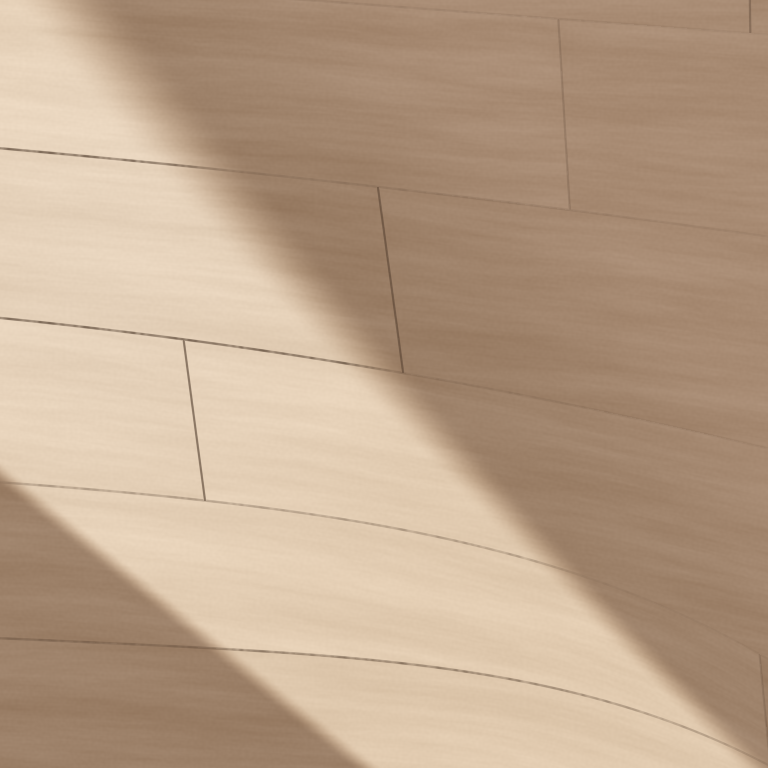
Reproduce this texture procedurally as a Shadertoy shader.

```glsl
// Seam curves: height, slope, bend and far curl, measured downward
const vec4 SEAMS[5] = vec4[5](
    vec4(-0.030, 0.075, 0.000, 0.000),
    vec4( 0.193, 0.090, 0.025, 0.000),
    vec4( 0.414, 0.100, 0.070, 0.000),
    vec4( 0.628, 0.070, 0.065, 0.095),
    vec4( 0.831, 0.045, 0.000, 0.120));

// Seam ink: strength in light, strength in shade
const vec2 SEAM_INK[5] = vec2[5](
    vec2(0.2, 0.12), vec2(0.75, 0.16), vec2(0.75, 0.13),
    vec2(0.38, 0.10), vec2(0.58, 0.30));

// Board ends: top x, bottom x, strength
const vec3 JOINTS[6] = vec3[6](
    vec3(0.973, 0.977, 0.35), vec3(0.727, 0.742, 0.20),
    vec3(0.492, 0.525, 0.48), vec3(0.239, 0.267, 0.72),
    vec3(0.989, 1.003, 0.18), vec3(2.0, 2.0, 0.0));

float hash(vec2 p) {
    vec3 q = fract(vec3(p.xyx) * 0.1031);
    q += dot(q, q.yzx + 33.33);
    return fract((q.x + q.y) * q.z);
}

vec2 gradient(vec2 cell) {
    float angle = 6.28318 * hash(cell);
    return vec2(cos(angle), sin(angle));
}

float gradientNoise(vec2 p) {
    vec2 i = floor(p), f = fract(p);
    vec2 u = f * f * f * (f * (f * 6.0 - 15.0) + 10.0);
    vec2 e = vec2(1.0, 0.0);
    float low = mix(dot(gradient(i), f), dot(gradient(i + e), f - e), u.x);
    float high = mix(dot(gradient(i + e.yx), f - e.yx),
                     dot(gradient(i + e.xx), f - e.xx), u.x);
    return mix(low, high, u.y);
}

float fbm(vec2 p) {
    float sum = 0.0, amp = 1.0;
    for (int i = 0; i < 4; i++) {
        sum += amp * gradientNoise(p);
        p = p * 2.03 + 17.3;
        amp *= 0.5;
    }
    return sum;
}

float seamHeight(vec4 c, float x) {
    float x2 = x * x;
    return c.x + c.y * x + c.z * x2 + c.w * x2 * x2;
}

float thinLine(float dist, float halfWidth, float aa) {
    return 1.0 - smoothstep(halfWidth - 0.5 * aa, halfWidth + aa, abs(dist));
}

// Sunbeam between a soft right edge and a crisper left edge
float sunlight(vec2 p) {
    float right = 0.085 + 0.78 * p.y + 0.12 * p.y * p.y - p.x;
    float left = p.x - 1.243 * (p.y - 0.618);
    float blur = mix(0.075, 0.028, smoothstep(0.0, 0.9, p.y));
    return smoothstep(-blur, blur, right) * smoothstep(-0.018, 0.024, left);
}

// Broad bands, fine streaks and pores that follow the board
float woodGrain(vec2 p, float seed) {
    p.y += 0.012 * gradientNoise(vec2(p.x * 3.0, p.y * 5.0) + seed);
    float bands = fbm(vec2(p.x * 1.7, p.y * 19.0) + seed * 7.1);
    float streaks = fbm(vec2(p.x * 7.0, p.y * 95.0) + seed * 3.7);
    float pores = gradientNoise(vec2(p.x * 38.0, p.y * 240.0) + seed);
    return 0.65 * bands + 0.32 * streaks + 0.14 * pores;
}

void mainImage(out vec4 fragColor, in vec2 fragCoord) {
    vec2 p = fragCoord / iResolution.xy;
    p.y = 1.0 - p.y;
    float aa = 1.0 / iResolution.y;
    float light = sunlight(p);

    // Locate the board and collect the long seams
    int board = 0;
    float top = -0.22, bottom = seamHeight(SEAMS[0], p.x), ink = 0.0;
    float bead = 0.85 + 0.5 * gradientNoise(vec2(p.x * 150.0, 3.5));
    for (int i = 0; i < 5; i++) {
        float y = seamHeight(SEAMS[i], p.x);
        if (p.y > y) {
            board = i + 1;
            top = y;
            bottom = i < 4 ? seamHeight(SEAMS[min(i + 1, 4)], p.x) : y + 0.2;
        }
        float strength = mix(SEAM_INK[i].y, SEAM_INK[i].x, light);
        strength *= mix(1.0, 0.55, smoothstep(0.55, 1.0, p.x));
        ink = max(ink, strength * bead * thinLine(p.y - y, 0.0012, aa));
    }

    // Board ends
    float across = (p.y - top) / (bottom - top);
    vec3 joint = JOINTS[board];
    float end = p.x - mix(joint.x, joint.y, across);
    ink = max(ink, joint.z * thinLine(end, 0.0011, aa));

    // Grain and tone vary from one board to the next
    float seed = float(board) * 4.3 + step(0.0, end) * 9.7;
    float grain = woodGrain(vec2(p.x, p.y - top), seed);
    float tone = hash(vec2(seed, 2.0)) - 0.5;

    // Shade brightens away from the beam; sun is strongest at upper left
    float away = smoothstep(0.0, 0.5, p.x - 0.9 * p.y - 0.08);
    vec3 shade = mix(vec3(0.605, 0.495, 0.40), vec3(0.655, 0.542, 0.448), away);
    float glow = exp(-5.0 * dot(p - vec2(0.12, 0.30), p - vec2(0.12, 0.30)));
    vec3 sun = mix(vec3(0.872, 0.782, 0.675), vec3(0.908, 0.832, 0.742), glow);
    vec3 color = mix(shade, sun, light);

    color += (grain * mix(0.058, 0.052, light) + tone * 0.018) * vec3(0.9, 1.0, 1.08);
    color += light * (1.0 - light) * vec3(0.035, 0.005, -0.025);
    color += 0.012 * gradientNoise(p * 210.0);
    color = mix(color, color * vec3(0.45, 0.40, 0.36), clamp(ink, 0.0, 1.0));
    fragColor = vec4(clamp(color, 0.0, 1.0), 1.0);
}
```
